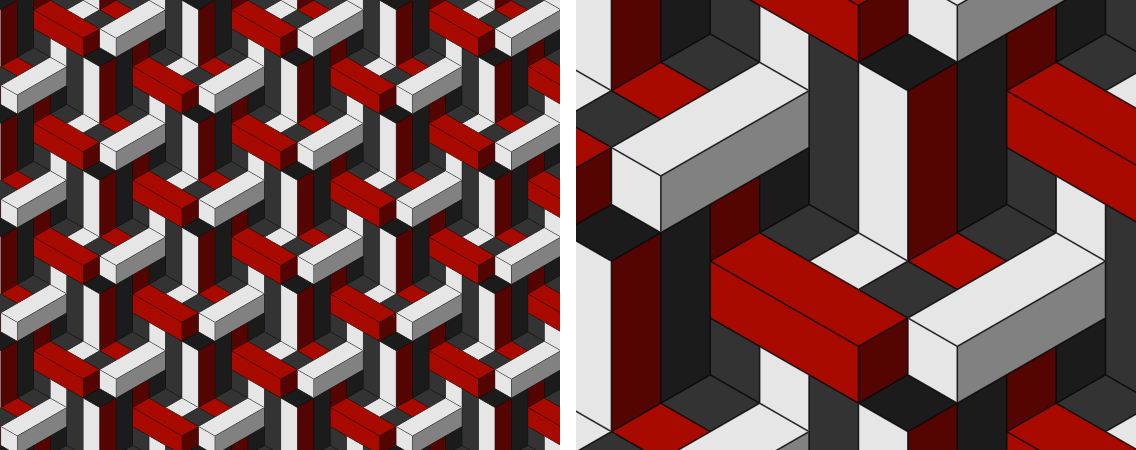
Left: the whole. Right: its middle third, enlarged.
Write a Shadertoy shader that draws this pattern.

```glsl
// Edge steps on the isometric grid: x counts columns, y counts half edges downward
const vec2 RISE = vec2(1, -1), FALL = vec2(1, 1), DROP = vec2(0, 2);

const vec3 WHITE = vec3(0.9), GREY = vec3(0.505), CHARCOAL = vec3(0.2);
const vec3 BLACK = vec3(0.105), RED = vec3(0.66, 0.04, 0.0), MAROON = vec3(0.33, 0.02, 0.005);

vec2 gridPos;
float pixel, seam;
vec4 paint;

float cross2(vec2 a, vec2 b) { return a.x * b.y - a.y * b.x; }

// Parallelogram repeated on the staggered lattice, weighted by its coverage
void face(vec2 corner, vec2 a, vec2 b, vec3 color) {
    vec2 squash = vec2(1, 0.575);
    vec2 center = corner + 0.5 * (a + b);
    a *= squash;
    b *= squash;
    float halfArea = 0.5 * abs(cross2(a, b));
    for (int i = 0; i < 2; i++) {
        vec2 q = gridPos - center - 6.0 * float(i);
        q = (q - 12.0 * round(q / 12.0)) * squash;
        float d = max((abs(cross2(q, a)) - halfArea) / length(a),
                      (abs(cross2(q, b)) - halfArea) / length(b));
        float coverage = clamp(0.5 - d / pixel, 0.0, 1.0);
        paint += coverage * vec4(color, 1);
        seam = min(seam, abs(d));
    }
}

// Box with its three visible sides; size counts edges along RISE, FALL and DROP
void bar(vec2 corner, vec3 size, vec3 top, vec3 left, vec3 right) {
    vec2 r = size.x * RISE, f = size.y * FALL, d = size.z * DROP;
    face(corner, r, f, top);
    face(corner, f, d, left);
    face(corner + f, r, d, right);
}

void mainImage(out vec4 fragColor, in vec2 fragCoord) {
    pixel = 34.0 / iResolution.x;
    vec2 p = vec2(fragCoord.x, iResolution.y - fragCoord.y) * pixel;
    gridPos = p / vec2(1, 0.575) - vec2(2.05, 1.03);
    paint = vec4(0);
    seam = 1.0;

    // Three interlocking bars
    bar(vec2(0, 0), vec3(1, 3, 1), RED, RED, MAROON);
    bar(vec2(4, 2), vec3(3, 1, 1), WHITE, WHITE, GREY);
    bar(vec2(3, -7), vec3(1, 1, 3), BLACK, WHITE, MAROON);

    // Floor tiles
    face(vec2(4, 0), RISE, FALL, RED);
    face(vec2(2, 0), RISE, FALL, WHITE);
    face(vec2(3, 1), RISE, FALL, CHARCOAL);
    face(vec2(1, -1), RISE, FALL, CHARCOAL);
    face(vec2(5, -1), RISE, FALL, CHARCOAL);

    // Recessed walls
    face(vec2(2, -8), FALL, 3.0 * DROP, CHARCOAL);
    face(vec2(0, -10), FALL, DROP, CHARCOAL);
    face(vec2(1, -9), FALL, DROP, WHITE);
    face(vec2(5, -7), RISE, 3.0 * DROP, BLACK);
    face(vec2(1, -3), RISE, DROP, BLACK);
    face(vec2(0, -2), RISE, DROP, MAROON);

    // Thin outlines
    vec3 color = paint.rgb / max(paint.a, 0.001);
    float line = clamp((0.016 - seam) / pixel + 0.5, 0.0, 1.0);
    fragColor = vec4(mix(color, vec3(0.03), 0.85 * line), 1);
}
```
